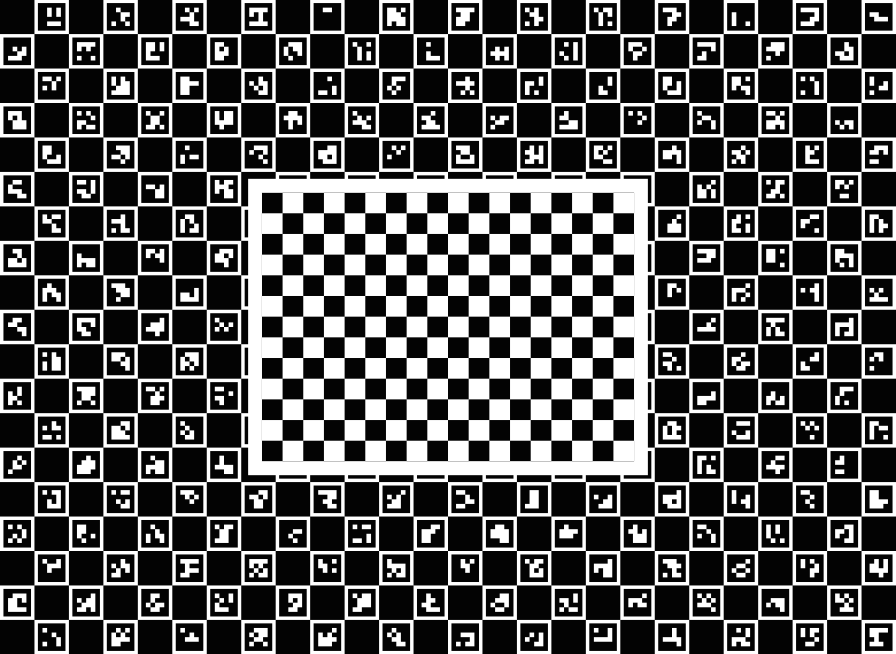
Give the GLSL for this pattern, as a Shadertoy shader.

```glsl
const vec2  GRID_CELLS   = vec2(26.0, 19.0);  // marker field, in cells
const vec2  BOARD_CELLS  = vec2(18.0, 13.0);  // central board, in squares
const float BOARD_SQUARE = 0.6;               // square side, in marker cells
const float BOARD_MARGIN = 0.4;               // white rim around the squares
const float MARKER_HALF  = 0.4;               // half size inside the white frame
const float MARKER_BITS  = 4.0;               // code bits per side
const float BIT_SIZE     = 2.0 * MARKER_HALF / (MARKER_BITS + 2.0);
const uint  CODE_SEED    = 7u;
const vec3  BLACK        = vec3(0.01);
const vec3  WHITE        = vec3(1.0);

// Coverage of a centred box, px is one pixel in local units
float boxMask(vec2 p, vec2 halfSize, float px) {
    vec2 c = clamp((halfSize - abs(p)) / px + 0.5, 0.0, 1.0);
    return c.x * c.y;
}

// Smoothed checkerboard with unit squares, 0 on the even ones
float checker(vec2 p, float px) {
    vec2 wave = abs(fract((p + 0.5) * 0.5) * 2.0 - 1.0) - 0.5;
    vec2 s = clamp(wave * 2.0 / px, -1.0, 1.0);
    return 0.5 - 0.5 * s.x * s.y;
}

// Integer hash giving one bit pattern per cell
uint cellCode(vec2 cell) {
    uvec2 c = uvec2(ivec2(cell) + 64);
    uint h = c.x * 1597334677u ^ c.y * 3812015801u ^ CODE_SEED;
    h = (h ^ (h >> 16)) * 2246822519u;
    h = (h ^ (h >> 13)) * 3266489917u;
    return h ^ (h >> 16);
}

float codeBit(uint code, vec2 b) {
    if (any(lessThan(b, vec2(0.0))) || any(greaterThanEqual(b, vec2(MARKER_BITS)))) return 0.0;
    return float((code >> uint(b.y * MARKER_BITS + b.x)) & 1u);
}

// Blend the four nearest bits across a one pixel edge
float codePattern(vec2 local, uint code, float px) {
    vec2 g = local / BIT_SIZE + 0.5 * MARKER_BITS - 0.5;
    vec2 b = floor(g);
    vec2 f = clamp((g - b - 0.5) * BIT_SIZE / px + 0.5, 0.0, 1.0);
    float lower = mix(codeBit(code, b), codeBit(code, b + vec2(1.0, 0.0)), f.x);
    float upper = mix(codeBit(code, b + vec2(0.0, 1.0)), codeBit(code, b + 1.0), f.x);
    return mix(lower, upper, f.y);
}

void mainImage(out vec4 fragColor, in vec2 fragCoord) {
    // Centred coordinates in marker cells, y pointing down
    float px = GRID_CELLS.x / iResolution.x;
    vec2 p = (fragCoord - 0.5 * iResolution.xy) * px * vec2(1.0, -1.0);

    // Framed code markers on alternate cells
    vec2 grid = p + 0.5 * GRID_CELLS;
    vec2 cell = floor(grid);
    vec2 local = grid - cell - 0.5;
    float frame = 1.0 - boxMask(local, vec2(MARKER_HALF), px);
    float bits = codePattern(local, cellCode(cell), px);
    float light = checker(grid, px) * max(frame, bits);

    // White panel holding the finer checkerboard
    vec2 boardHalf = 0.5 * BOARD_CELLS * BOARD_SQUARE;
    float squares = checker(p / BOARD_SQUARE + 0.5 * BOARD_CELLS, px / BOARD_SQUARE);
    float panel = mix(1.0, squares, boxMask(p, boardHalf, px));
    light = mix(light, panel, boxMask(p, boardHalf + BOARD_MARGIN, px));

    fragColor = vec4(mix(BLACK, WHITE, light), 1.0);
}
```
